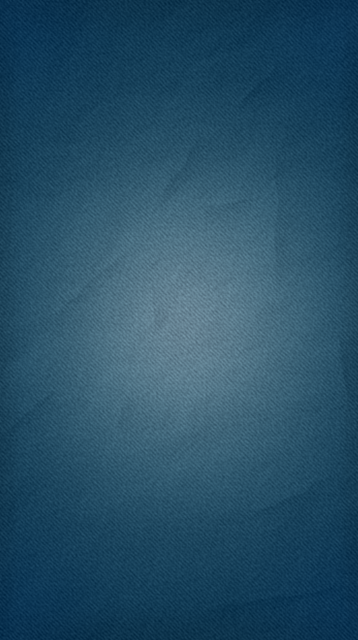
Reproduce this texture procedurally as a Shadertoy shader.

```glsl
#define GLOW_CENTER vec2(0.288, 0.497)
#define GLOW_RADIUS 0.237
#define GLOW_STRETCH 1.13
#define EDGE_COLOR vec3(0.034, 0.197, 0.304)
#define CORE_COLOR vec3(0.405, 0.520, 0.583)
#define TWILL_LINES 212.0
#define TWILL_DEPTH 0.028
#define GRAIN_DEPTH 0.062
#define CREASE_DEPTH 0.034
#define WRINKLE_DEPTH 0.046

const int CREASES = 11;

// Crease segments: start xy, end xy, in units of canvas height
const vec4 creases[CREASES] = vec4[CREASES](
    vec4(0.06, 0.49, 0.20, 0.61), vec4(0.25, 0.69, 0.31, 0.78),
    vec4(0.24, 0.48, 0.24, 0.55), vec4(0.32, 0.68, 0.39, 0.69),
    vec4(0.43, 0.56, 0.43, 0.76), vec4(0.18, 0.33, 0.20, 0.38),
    vec4(0.54, 0.37, 0.53, 0.48), vec4(0.37, 0.84, 0.44, 0.90),
    vec4(0.40, 0.20, 0.50, 0.25), vec4(0.01, 0.32, 0.08, 0.39),
    vec4(0.33, 0.05, 0.55, 0.09));

vec2 gradientAt(vec2 cell) {
    uvec2 u = uvec2(ivec2(cell) + 4096);
    uint h = u.x * 1597u ^ u.y * 51749u;
    h = (h ^ (h >> 13u)) * 74531u;
    h = (h ^ (h >> 15u)) * 92821u;
    h ^= h >> 14u;
    float angle = float(h & 65535u) * 6.28318 / 65536.0;
    return vec2(cos(angle), sin(angle));
}

float gradientNoise(vec2 p) {
    vec2 i = floor(p), f = p - i;
    vec2 w = f * f * f * (f * (f * 6.0 - 15.0) + 10.0);
    vec2 e = vec2(1.0, 0.0);
    float low = mix(dot(gradientAt(i), f), dot(gradientAt(i + e), f - e), w.x);
    float high = mix(dot(gradientAt(i + e.yx), f - e.yx),
                     dot(gradientAt(i + 1.0), f - 1.0), w.x);
    return mix(low, high, w.y);
}

vec2 jitter(vec2 p) {
    return vec2(gradientNoise(p * 14.0), gradientNoise(p * 14.0 + 31.7))
         + 0.4 * vec2(gradientNoise(p * 45.0), gradientNoise(p * 45.0 + 57.3));
}

// Folded height field of the crumpled cloth
float wrinkleHeight(vec2 p) {
    float height = 0.0, amplitude = 0.6;
    for (int i = 0; i < 4; i++) {
        height += amplitude * abs(gradientNoise(p));
        p = mat2(1.6, 1.2, -1.2, 1.6) * p + 7.3;
        amplitude *= 0.5;
    }
    return height;
}

// Soft shadow on one side of a segment, faint highlight on the other
float creaseShade(vec2 p, vec4 segment) {
    vec2 axis = segment.zw - segment.xy, q = p - segment.xy;
    float along = dot(q, axis) / dot(axis, axis);
    float side = (axis.x * q.y - axis.y * q.x) / length(axis);
    float ends = smoothstep(-0.15, 0.25, along) * smoothstep(1.15, 0.75, along);
    float shadow = smoothstep(0.002, -0.002, side) * exp(-abs(side) / 0.018);
    float highlight = smoothstep(-0.001, 0.003, side) * exp(-abs(side) / 0.007);
    return ends * (0.35 * highlight - shadow);
}

// Diagonal twill, faded where its lines become finer than the canvas can show
float twillWeave(vec2 p) {
    float phase = (p.x + p.y) * 0.7071 * TWILL_LINES;
    phase += 0.2 * gradientNoise(p * 60.0);
    float fade = 1.0 - smoothstep(0.45, 0.85, TWILL_LINES / iResolution.y);
    return fade * sin(6.28318 * phase);
}

// Fine fibres, slightly drawn out along the twill
float clothGrain(vec2 p) {
    vec2 thread = vec2(p.x + p.y, p.y - p.x) * 0.7071;
    return gradientNoise(thread * vec2(270.0, 170.0))
         + 0.8 * gradientNoise(p * 310.0 + 19.4);
}

void mainImage(out vec4 fragColor, in vec2 fragCoord) {
    vec2 p = fragCoord / iResolution.y;
    vec2 uv = fragCoord / iResolution.xy;

    // Central glow
    vec2 fromCenter = (p - GLOW_CENTER) / vec2(1.0, GLOW_STRETCH);
    float glow = exp(-pow(length(fromCenter) / GLOW_RADIUS, 1.7));
    vec3 color = mix(EDGE_COLOR, CORE_COLOR, glow);
    color += vec3(-0.01, 0.06, 0.045) * glow * (1.0 - glow);

    // Bluer corners and darker rim
    float outer = smoothstep(0.25, 0.5, abs(uv.y - 0.5));
    color += vec3(-0.005, 0.0, 0.022) * outer * smoothstep(0.1, 0.5, abs(uv.x - 0.5));
    vec2 inset = min(uv, 1.0 - uv);
    color *= 0.93 + 0.07 * smoothstep(0.0, 0.07, min(inset.x, inset.y));

    // Crumpled relief and long creases
    vec2 folded = p + 0.012 * jitter(p);
    vec2 lightStep = vec2(-0.008, 0.010);
    vec2 wrinkled = folded + 0.02 * jitter(p * 0.5 + 3.1);
    float relief = wrinkleHeight((wrinkled + lightStep) * 7.0)
                 - wrinkleHeight(wrinkled * 7.0);
    float shade = -WRINKLE_DEPTH * clamp(relief * 2.5, -0.5, 0.5);
    shade += 0.015 * gradientNoise(p * 5.0 + 2.6);
    for (int i = 0; i < CREASES; i++)
        shade += CREASE_DEPTH * creaseShade(folded, creases[i]);

    // Woven surface
    float weave = TWILL_DEPTH * twillWeave(p) + GRAIN_DEPTH * clothGrain(p);
    color += (shade + weave) * vec3(0.85, 1.0, 1.0) * (0.65 + 0.45 * glow);

    fragColor = vec4(clamp(color, 0.0, 1.0), 1.0);
}
```
